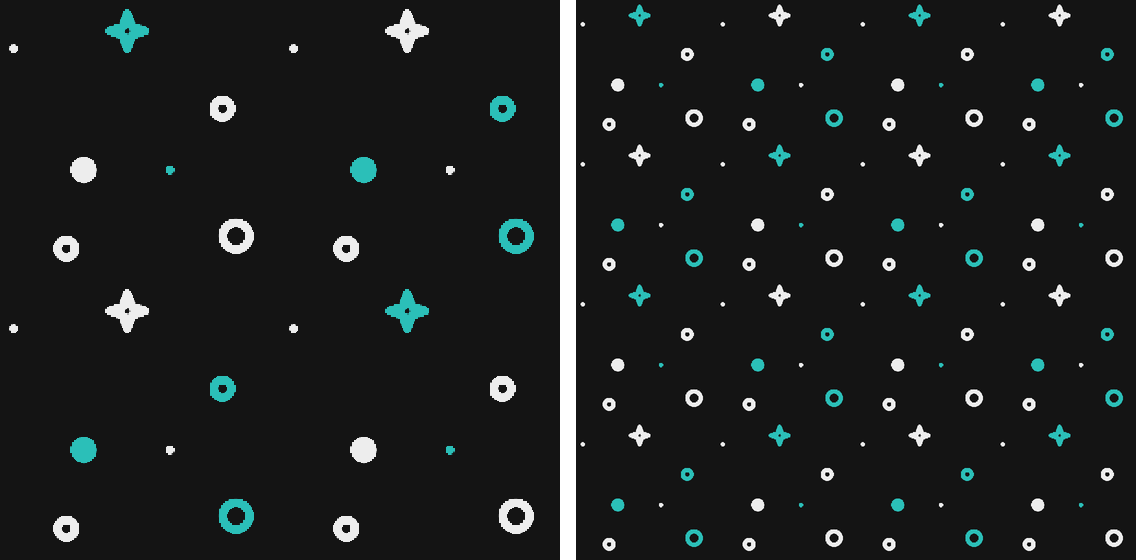
Left, the tile; right, the same tile 2 across and 2 down.
Give the GLSL for this pattern, as a Shadertoy shader.

```glsl
// Sparse confetti of stars, rings and dots in white and teal on near-black.
// A 128-cell tile repeats 2 x 2; accent colours swap on a checkerboard of tiles.
// Distances are sampled on a 256-cell grid, giving every mark stepped edges.

// Snaps to cell centres, blending over one screen pixel at cell borders
vec2 snapToCells(vec2 p, vec2 pixel) {
    vec2 border = round(p);
    return border + clamp((p - border) / pixel, -0.5, 0.5);
}

float ring(vec2 p, float outer, float hole) {
    float r = length(p);
    return max(r - outer, hole - r);
}

// Outline of a four-pointed star, folded into one eighth
float starOutline(vec2 p) {
    p = abs(p);
    if (p.y > p.x) p = p.yx;
    vec2 tip = vec2(8.0, 0.0);
    vec2 side = vec2(2.1) - tip;
    float t = clamp(dot(p - tip, side) / dot(side, side), 0.0, 1.0);
    return length(p - tip - side * t) - 2.0;
}

float coverage(float d) {
    return clamp(0.5 - d / 0.16, 0.0, 1.0);
}

void mainImage(out vec4 fragColor, in vec2 fragCoord) {
    vec3 white = vec3(0.93);
    vec3 teal = vec3(0.17, 0.75, 0.72);

    // Grid cells counted from the top left
    vec2 uv = fragCoord / iResolution.xy;
    vec2 cell = snapToCells(vec2(uv.x, 1.0 - uv.y) * 256.0, 256.0 / iResolution.xy);
    vec2 tile = floor(cell / 128.0);
    vec2 p = mod(cell, 128.0);
    bool oddTile = mod(tile.x + tile.y, 2.0) > 0.5;

    vec3 color = vec3(0.08);
    color = mix(color, oddTile ? white : teal, coverage(starOutline(p - vec2(58.2, 14.2))));

    // Round marks: centre, outer radius, hole radius (negative when solid)
    vec4 marks[6] = vec4[6](
        vec4(101.7, 49.7, 6.0, 2.0),
        vec4(38.3, 77.7, 6.0, -1.0),
        vec4(107.9, 107.9, 8.1, 4.0),
        vec4(77.7, 77.7, 2.0, -1.0),
        vec4(30.3, 113.7, 6.0, 2.0),
        vec4(6.3, 22.3, 2.0, -1.0));

    for (int i = 0; i < 6; i++) {
        // The first three turn teal on odd tiles, the fourth on even ones
        bool accent = i < 3 ? oddTile : (i == 3 && !oddTile);
        float d = ring(p - marks[i].xy, marks[i].z, marks[i].w);
        color = mix(color, accent ? teal : white, coverage(d));
    }

    fragColor = vec4(color, 1.0);
}
```
